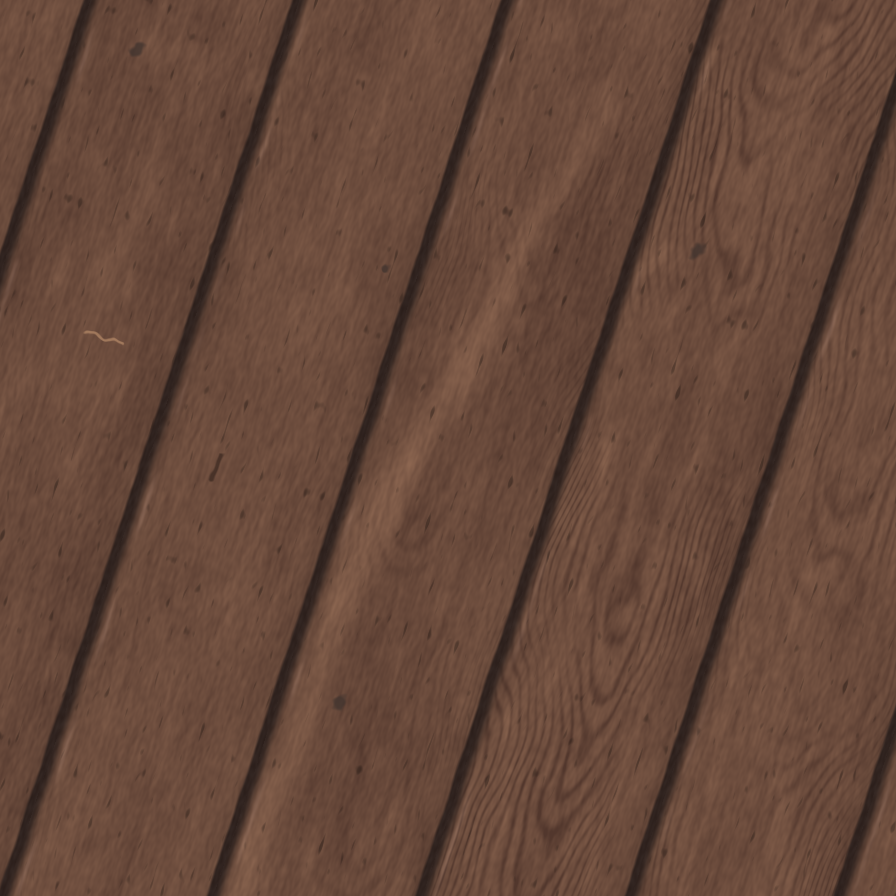
Write a WebGL 2 fragment shader that draws this texture.

```glsl
#version 300 es
precision highp float;
// Slanted dark brown wooden planks with grain, knots and shadowed gaps.
uniform vec2 u_resolution;
out vec4 fragColor;

vec2 hashGradient(vec2 cell) {
    vec3 h = fract(cell.xyx * vec3(0.1031, 0.1030, 0.0973));
    h += dot(h, h.yzx + 33.33);
    float angle = 6.2832 * fract((h.x + h.y) * h.z);
    return vec2(cos(angle), sin(angle));
}

float gradientNoise(vec2 p) {
    vec2 i = floor(p), f = fract(p);
    vec2 u = f * f * f * (f * (f * 6.0 - 15.0) + 10.0);
    float a = dot(hashGradient(i), f);
    float b = dot(hashGradient(i + vec2(1, 0)), f - vec2(1, 0));
    float c = dot(hashGradient(i + vec2(0, 1)), f - vec2(0, 1));
    float d = dot(hashGradient(i + vec2(1, 1)), f - vec2(1, 1));
    return mix(mix(a, b, u.x), mix(c, d, u.x), u.y);
}

float segmentDistance(vec2 p, vec2 a, vec2 b) {
    vec2 ab = b - a;
    return length(p - a - ab * clamp(dot(p - a, ab) / dot(ab, ab), 0.0, 1.0));
}

// Nested arches of growth rings, strongest on the planks right of centre.
float growthRings(vec2 grain, float q, float along, float id) {
    float bend = q - 0.47 + 0.22 * gradientNoise(grain * vec2(5.0, 3.5));
    float warp = 0.22 * gradientNoise(grain * vec2(13.0, 5.0))
               + 0.05 * gradientNoise(grain * vec2(45.0, 16.0));
    float phase = 12.0 * (along - 3.2 * bend * bend + warp);
    float ring = pow(0.5 + 0.5 * sin(6.2832 * phase), 2.5) - 0.32;
    float patches = smoothstep(-0.35, 0.3, gradientNoise(grain * vec2(9.0, 4.0) + 7.0));
    return ring * patches * (0.2 + exp(-(id - 2.3) * (id - 2.3)));
}

void main() {
    vec2 uv = gl_FragCoord.xy / u_resolution;
    vec2 direction = vec2(0.3125, 0.95);
    float along = dot(uv, direction);
    float across = dot(uv, vec2(direction.y, -direction.x));

    // Plank layout
    float lane = (across - 0.005) / 0.2215;
    float id = floor(lane);
    float q = lane - id;
    vec2 grain = vec2(across, along) + id * vec2(3.7, 5.3);

    // Grain from broad stains down to fibres
    float stain = gradientNoise(grain * vec2(13.0, 3.5))
                + 0.6 * gradientNoise(grain * vec2(32.0, 11.0));
    float streak = gradientNoise(grain * vec2(85.0, 9.0));
    float fibre = gradientNoise(grain * vec2(180.0, 28.0) + 0.6 * stain);
    float speckle = gradientNoise(grain * vec2(290.0, 95.0));
    float tone = 0.43 + 0.20 * stain + 0.13 * streak + 0.20 * fibre + 0.17 * speckle;
    tone -= 0.36 * growthRings(grain, q, along, id);
    tone += 0.03 * sin(id * 2.4 + 1.0);

    // Pale flame-like figure
    float figure = gradientNoise(grain * vec2(38.0, 13.0) + 19.0);
    tone += 0.18 * smoothstep(0.15, 0.5, figure) * (0.5 + 0.5 * sin(id * 2.0 - 2.0));

    // Pale sapwood ribbon with a darker heart beside it
    float ribbonPlank = 1.0 - step(0.5, abs(id - 1.0));
    float edge = q - 0.12 - 0.9 * max(uv.y - 0.33, 0.0)
               + 0.08 * gradientNoise(grain * vec2(9.0, 5.0));
    float ribbon = exp(-edge * edge / 0.008) * (1.0 - smoothstep(0.7, 0.9, uv.y));
    float heart = smoothstep(0.05, 0.2, edge) * exp(-3.0 * max(edge, 0.0));
    heart *= smoothstep(0.15, 0.4, uv.y) * (1.0 - smoothstep(0.8, 1.0, uv.y));
    tone += ribbonPlank * (0.30 * ribbon - 0.26 * heart);

    vec3 wood = mix(vec3(0.32, 0.215, 0.175), vec3(0.55, 0.40, 0.315), clamp(tone, 0.0, 1.1));

    // Short dark pores
    float pores = gradientNoise(grain * vec2(150.0, 42.0) + 31.0);
    wood *= 1.0 - 0.28 * smoothstep(0.36, 0.6, pores);

    // One small knot per plank
    float knotHeight = fract(0.7 - id * (0.402 + id * (0.12 - 0.038 * id)));
    float knotSide = id == 0.0 ? 0.835 : 0.3;
    vec2 toKnot = vec2((q - knotSide) * 0.2215, (uv.y - knotHeight) * 0.8);
    float knotRadius = length(toKnot) + 0.004 * gradientNoise(uv * 130.0);
    float knotSize = id == 0.0 ? 0.005 : 0.009;
    float knot = (1.0 - smoothstep(0.4, 1.0, knotRadius / knotSize)) * step(id, 2.5);
    wood = mix(wood, vec3(0.25, 0.20, 0.18), 0.75 * knot);

    // Pale scratch and dark crack
    vec2 rough = uv + 0.004 * gradientNoise(uv * 90.0);
    float scratch = segmentDistance(rough, vec2(0.096, 0.629), vec2(0.136, 0.616));
    wood = mix(wood, vec3(0.70, 0.53, 0.40), 0.75 * (1.0 - smoothstep(0.0005, 0.003, scratch)));
    float crack = segmentDistance(rough, vec2(0.247, 0.492), vec2(0.235, 0.464));
    wood = mix(wood, vec3(0.22, 0.15, 0.12), 0.7 * (1.0 - smoothstep(0.001, 0.004, crack)));

    // Gap with a crisp left side, soft right side and worn lit rim
    float gap = (lane - round(lane)) * 0.2215 + 0.0015 * gradientNoise(vec2(along * 24.0, round(lane) * 5.3));
    float wear = smoothstep(-0.2, 0.4, gradientNoise(vec2(along * 14.0, round(lane) * 3.7)));
    wood += vec3(0.09, 0.08, 0.075) * wear * exp(-pow((gap - 0.0135) / 0.0025, 2.0));
    wood *= 1.0 - 0.16 * exp(-abs(gap) / 0.012);
    float shade = smoothstep(-0.0095, -0.0055, gap) * (1.0 - smoothstep(0.002, 0.012, gap));
    vec3 gapColor = mix(vec3(0.185, 0.135, 0.12), vec3(0.26, 0.19, 0.16), smoothstep(-0.002, 0.009, gap));
    fragColor = vec4(mix(wood, gapColor + 0.03 * speckle, shade), 1.0);
}
```
